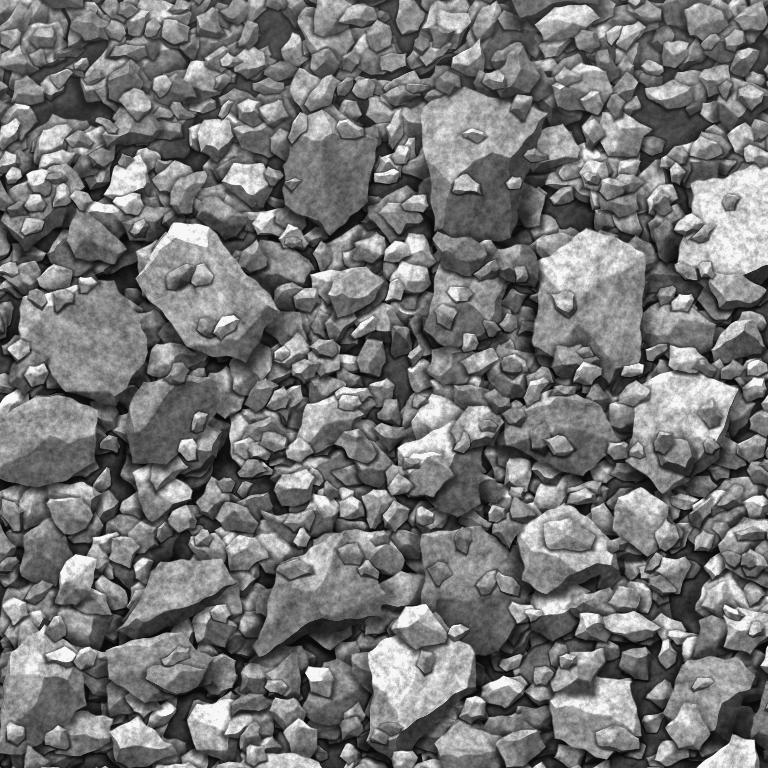
This texture is drawn by a WebGL 2 fragment shader. Its source:

```glsl
#version 300 es
precision highp float;
// A slope of broken grey boulders under light from above.
// Layers of jittered cells hold faceted polygons, painted from back to front;
// each stone darkens its surroundings, then gradient noise adds mineral grain.

uniform vec2 u_resolution;
out vec4 fragColor;

const int LAYERS = 7;
const int SIDES = 6;
const float TAU = 6.2831853;
const vec3 LIGHT = vec3(-0.25, 0.75, 0.61);

// Per layer: cells per canvas height, share kept at the bottom, share at the top
const vec3 PILE[LAYERS] = vec3[LAYERS](
    vec3(8.0, 1.0, 1.0), vec3(25.0, 0.85, 0.95), vec3(13.0, 0.8, 0.65),
    vec3(20.0, 0.4, 0.7), vec3(6.0, 0.85, 0.2), vec3(14.0, 0.3, 0.2),
    vec3(32.0, 0.12, 0.35));

vec2 hash22(vec2 p) {
    vec3 a = fract(p.xyx * vec3(0.1031, 0.1030, 0.0973));
    a += dot(a, a.yzx + 33.33);
    return fract((a.xx + a.yz) * a.zy);
}

mat2 rotation(float angle) {
    float c = cos(angle), s = sin(angle);
    return mat2(c, -s, s, c);
}

float cornerSlope(vec2 cell, vec2 offset) {
    float angle = TAU * hash22(cell).x;
    return dot(vec2(cos(angle), sin(angle)), offset);
}

float gradientNoise(vec2 p) {
    vec2 i = floor(p), f = p - i;
    vec2 u = f * f * f * (f * (f * 6.0 - 15.0) + 10.0);
    vec2 e = vec2(0.0, 1.0);
    return mix(mix(cornerSlope(i, f), cornerSlope(i + e.yx, f - e.yx), u.x),
               mix(cornerSlope(i + e.xy, f - e.xy), cornerSlope(i + e.yy, f - e.yy), u.x), u.y);
}

float fbm(vec2 p) {
    float sum = 0.0, amplitude = 0.6;
    for (int i = 0; i < 4; i++) {
        sum += amplitude * gradientNoise(p);
        p = rotation(0.6) * p * 2.1 + 17.3;
        amplitude *= 0.62;
    }
    return sum;
}

// Stone of unit size: x = distance inside the outline, y = light on its facet
vec2 stone(vec2 q, vec2 id, vec3 light, float blur) {
    vec2 tilt = 1.5 * hash22(id + 5.3) - vec2(0.75, 0.6);
    float height = 0.3 + 0.3 * hash22(id + 8.1).x - dot(tilt, q);
    float lit = dot(normalize(vec3(tilt, 1.0)), light);
    float edge = 9.0;
    for (int i = 0; i < SIDES; i++) {
        vec2 h = hash22(id + float(i) * vec2(7.31, 3.17) + 0.5);
        float angle = TAU * (float(i) + 0.48 * (h.x - 0.5)) / float(SIDES);
        vec2 outward = vec2(cos(angle), sin(angle));
        float inside = mix(0.55, 1.0, fract(h.x * 7.7 + h.y)) - dot(outward, q);
        float slope = mix(0.35, 2.6, h.y * h.y);
        float facet = inside * slope;
        float facetLit = dot(normalize(vec3(outward * slope, 1.0)), light);
        lit = mix(lit, facetLit, smoothstep(-blur, blur, height - facet));
        height = min(height, facet);
        edge = min(edge, inside);
    }
    return vec2(edge, lit);
}

// Paints one layer over state: x = brightness, y = angle of the top stone's grain
vec2 paintLayer(vec2 state, vec2 p, vec3 layer, float seed, float px) {
    vec2 home = floor(p * layer.x);
    for (int row = 1; row >= -1; row--) {
        for (int col = -1; col <= 1; col++) {
            vec2 cell = home + vec2(col, row);
            vec2 id = cell + 41.0 * seed;
            vec2 place = hash22(id), form = hash22(id + 13.7), look = hash22(id + 29.3);
            float keep = mix(layer.y, layer.z, clamp(cell.y / layer.x, 0.0, 1.0));
            if (look.x > keep) continue;

            float size = mix(0.42, 0.7, form.x) / layer.x;
            vec2 d = (p - (cell + 0.2 + 0.6 * place) / layer.x) / size;
            float angle = mix(-0.7, 1.3, form.y);
            mat2 turn = rotation(angle);
            vec2 q = turn * d / vec2(1.0, mix(0.6, 1.0, place.x));
            if (dot(q, q) > 3.2) continue;

            vec2 s = stone(q, id, vec3(turn * LIGHT.xy, LIGHT.z), 1.5 * px / size);
            float below = 1.0 - smoothstep(-0.7, 0.5, d.y);
            state.x *= 1.0 - mix(0.35, 0.75, below) * smoothstep(-0.28, 0.0, s.x);
            float lit = pow(clamp(0.4 + 0.6 * s.y, 0.0, 1.0), 1.7);
            float shade = (0.15 + 0.8 * lit) * mix(0.68, 1.15, look.y);
            float cover = smoothstep(-px, px, s.x * size);
            state = vec2(mix(state.x, shade, cover), cover > 0.5 ? angle : state.y);
        }
    }
    return state;
}

void main() {
    vec2 p = gl_FragCoord.xy / u_resolution.y;
    float px = 1.0 / u_resolution.y;

    // Chipped outlines
    vec2 chips = 0.012 * vec2(gradientNoise(p * 14.0), gradientNoise(p * 14.0 + 9.4))
               + 0.005 * vec2(gradientNoise(p * 48.0), gradientNoise(p * 48.0 + 5.2));
    vec2 state = vec2(0.25, 0.5);
    for (int i = 0; i < LAYERS; i++) {
        state = paintLayer(state, p + chips, PILE[i], float(i + 1), px);
    }

    // Mottling along the bedding of each stone, fine grain and pale veins
    vec2 bedding = rotation(state.y) * p * vec2(22.0, 42.0);
    float mottle = fbm(bedding);
    float grain = fbm(p * 120.0 + 3.0);
    float vein = 1.0 - smoothstep(0.0, 0.05, abs(gradientNoise(bedding * 0.4 + 31.0)));
    float value = state.x * (1.0 + 0.5 * mottle + 0.5 * grain) + 0.05 * vein * state.x;

    // Softer contrast far up the slope
    value = mix(value, 0.4, 0.25 * smoothstep(0.65, 1.0, p.y));
    fragColor = vec4(vec3(clamp(value, 0.04, 0.97)), 1.0);
}
```
